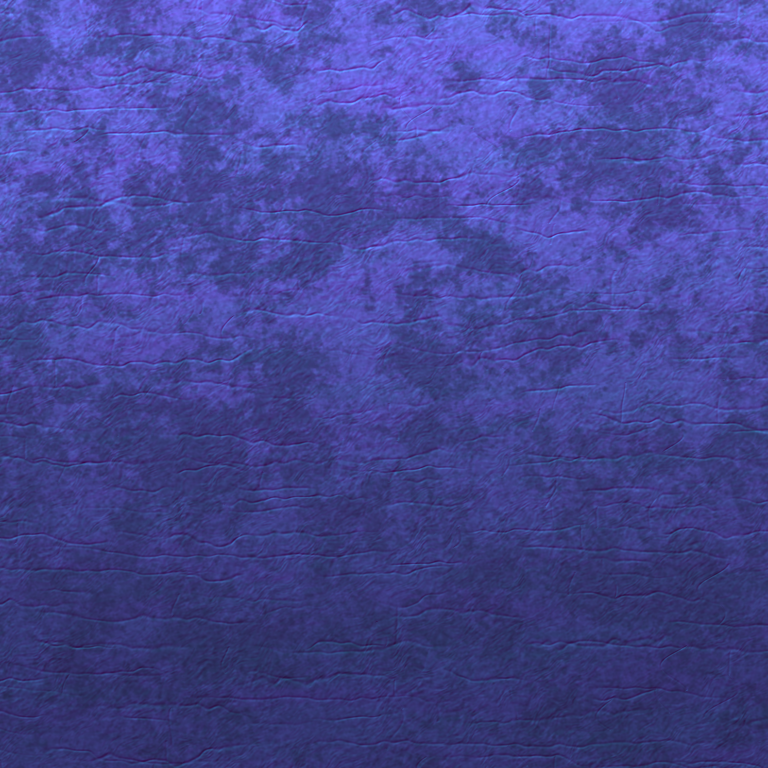
A Shadertoy shader for this texture:

```glsl
float hash(vec2 p) {
    vec3 q = fract(p.xyx * vec3(0.1031, 0.1030, 0.0973));
    q += dot(q, q.yzx + 33.33);
    return fract((q.x + q.y) * q.z);
}

float noise(vec2 p) {
    vec2 cell = floor(p), f = fract(p);
    f = f * f * (3.0 - 2.0 * f);
    float low = mix(hash(cell), hash(cell + vec2(1, 0)), f.x);
    float high = mix(hash(cell + vec2(0, 1)), hash(cell + vec2(1, 1)), f.x);
    return mix(low, high, f.y);
}

float fbm(vec2 p, int octaves, float gain) {
    float sum = 0.0, weight = 1.0, total = 0.0;
    for (int i = 0; i < octaves; i++) {
        sum += weight * noise(p);
        total += weight;
        weight *= gain;
        p = mat2(1.6, 1.2, -1.2, 1.6) * p + 17.3;
    }
    return sum / total;
}

float groove(float dist, float width) {
    return exp(-dist * dist / (width * width));
}

// Broken, nearly level bedding cracks joined by occasional upright ones
float cracks(vec2 p, float rows, float seed) {
    float wave = 0.85 * noise(p * vec2(5.0, 9.0) + seed)
               + 0.36 * noise(p * vec2(21.0, 24.0) + seed)
               + 0.16 * noise(p * vec2(70.0, 55.0) + seed);
    float y = p.y * rows + wave;
    float line = floor(y + 0.5);
    float present = smoothstep(0.40, 0.75, noise(vec2(p.x * 11.0 + seed, line * 7.3)));
    float bed = present * groove((y - line) / rows, 0.0018);

    float row = floor(y);
    float columns = 7.0;
    float x = p.x * columns + hash(vec2(row, seed)) * 9.0
            + 0.35 * noise(p * vec2(9.0, 30.0) + seed);
    float joint = floor(x + 0.5);
    float open = smoothstep(0.60, 0.95, hash(vec2(joint + seed, row)));
    float upright = open * groove((x - joint) / columns, 0.0017);
    return max(bed, 0.6 * upright);
}

// Fine slanted chisel marks over short wrinkles
float grain(vec2 p) {
    vec2 q = mat2(0.87, -0.49, 0.49, 0.87) * p;
    q += 0.012 * vec2(noise(p * 45.0), noise(p * 45.0 + 9.0));
    float rough = 0.45 + 1.0 * noise(p * 18.0 + 5.0);
    float chisel = fbm(q * vec2(105.0, 175.0), 2, 0.85);
    float wrinkle = 1.0 - abs(2.0 * noise(q * vec2(48.0, 85.0) + 4.0) - 1.0);
    return rough * (chisel + 0.14 * wrinkle);
}

float height(vec2 p) {
    float cut = 0.42 * cracks(p, 21.0, 3.0) + 0.34 * cracks(p, 33.0, 41.0);
    return 0.42 * grain(p) - cut;
}

vec2 slope(vec2 p, float e) {
    vec2 dx = vec2(e, 0.0), dy = vec2(0.0, e);
    return vec2(height(p + dx) - height(p - dx), height(p + dy) - height(p - dy));
}

// Ragged speckled weathering, thinner along a worn central column
float weathering(vec2 p) {
    float column = exp(-pow((p.x - 0.51) / 0.08, 2.0));
    float blotch = fbm(p * vec2(11.0, 12.0) + 8.0, 6, 0.80);
    float speck = fbm(p * 75.0 + 31.0, 3, 0.85);
    float v = blotch + 0.34 * (speck - 0.5) - 0.06 * column;
    return smoothstep(0.37, 0.62, v);
}

void mainImage(out vec4 fragColor, in vec2 fragCoord) {
    vec2 p = fragCoord / iResolution.xy;

    // Light falling off from top to bottom
    vec3 deepIndigo = vec3(0.190, 0.193, 0.415);
    vec3 brightViolet = vec3(0.382, 0.382, 0.825);
    float daylight = smoothstep(0.02, 1.04, p.y);
    vec3 color = mix(deepIndigo, brightViolet, daylight);

    // Stains and thin level drifts of hue
    vec3 stain = mix(vec3(0.93, 0.96, 0.92), vec3(0.76, 0.80, 0.77), smoothstep(0.15, 0.75, p.y));
    color *= mix(vec3(1.07), stain, weathering(p));
    float drift = fbm(p * vec2(6.0, 45.0) + 60.0, 3, 0.7) - 0.5;
    color *= 1.0 + drift * vec3(0.16, -0.18, 0.03);
    color *= 0.86 + 0.28 * fbm(p * vec2(150.0, 170.0), 2, 0.9);

    // Relief: purple on shaded walls, teal on lit ones
    vec2 s = slope(p, 0.0010);
    float lit = clamp(0.45 * s.x - 0.70 * s.y, -0.5, 0.4);
    vec3 relief = 1.0 + lit * vec3(0.85, 1.15, 0.85);
    vec3 tint = s.y * vec3(0.19, -0.13, 0.05) + s.x * vec3(-0.13, 0.09, 0.03);
    color = color * relief + tint * (0.5 + 0.5 * daylight);

    fragColor = vec4(clamp(color, 0.0, 1.0), 1.0);
}
```
